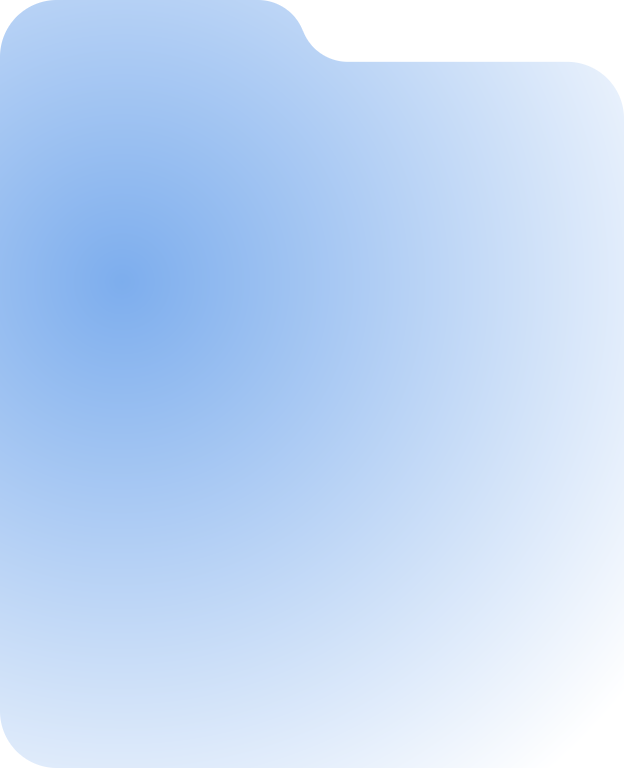
Reproduce this background procedurally as a Shadertoy shader.

```glsl
// A folder-shaped card on white, filled by one soft blue radial glow.
// The outline combines rounded boxes with a concave fillet beside the tab;
// the fill blends linearly from blue to white with distance. Unit: canvas height.

const vec3 WHITE = vec3(1.0);
const vec3 GLOW_BLUE = vec3(0.49, 0.68, 0.93);
const vec2 GLOW_CENTER = vec2(0.159, 0.633);
const float GLOW_RADIUS = 0.846;

const float CORNER_RADIUS = 0.074;
const float TAB_RADIUS = 0.0625;
const float BODY_TOP = 0.9195;
const float TAB_RIGHT = 0.3985;
const vec2 FILLET_CENTER = vec2(0.453, BODY_TOP + TAB_RADIUS);
const float OVERLAP = 0.3;

// Signed distance to a rounded box given by two opposite corners
float roundedBox(vec2 p, vec2 low, vec2 high, float radius) {
    vec2 q = abs(p - 0.5 * (low + high)) - 0.5 * (high - low) + radius;
    return length(max(q, 0.0)) + min(max(q.x, q.y), 0.0) - radius;
}

// Signed distance to the folder, negative inside
float folder(vec2 p, float width) {
    float card = roundedBox(p, vec2(0.0), vec2(width, 1.0), CORNER_RADIUS);
    float body = roundedBox(p, vec2(-OVERLAP), vec2(width, BODY_TOP), CORNER_RADIUS);
    float tab = roundedBox(p, vec2(-OVERLAP, 0.7), vec2(TAB_RIGHT, 1.0), TAB_RADIUS);

    // Concave curve from the tab down to the body
    vec2 filletLow = vec2(TAB_RIGHT - TAB_RADIUS, BODY_TOP - 0.03);
    vec2 filletHigh = vec2(FILLET_CENTER.x, 0.9597);
    float fillet = max(roundedBox(p, filletLow, filletHigh, 0.0),
                       TAB_RADIUS - distance(p, FILLET_CENTER));

    return max(card, min(body, min(tab, fillet)));
}

// Radial fade from the glow colour to white
vec3 radialGlow(vec2 p, vec2 center, float radius, vec3 color) {
    return mix(color, WHITE, clamp(distance(p, center) / radius, 0.0, 1.0));
}

void mainImage(out vec4 fragColor, in vec2 fragCoord) {
    vec2 p = fragCoord / iResolution.y;
    float width = iResolution.x / iResolution.y;

    // One-pixel smooth edge
    float coverage = clamp(0.5 - folder(p, width) * iResolution.y, 0.0, 1.0);
    vec3 fill = radialGlow(p, GLOW_CENTER, GLOW_RADIUS, GLOW_BLUE);

    fragColor = vec4(mix(WHITE, fill, coverage), 1.0);
}
```
